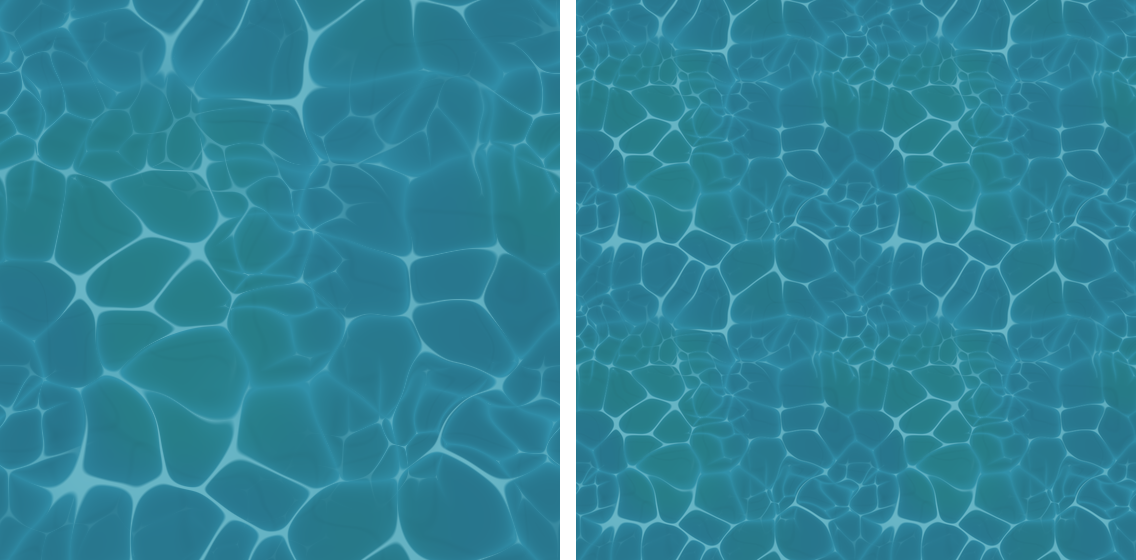
Left: one tile. Right: repeated 2 by 2.
A three.js fragment shader for this texture:

```glsl
varying vec2 vUv;

const vec3 DEEP_BLUE = vec3(0.155, 0.463, 0.553);
const vec3 DEEP_GREEN = vec3(0.150, 0.487, 0.527);
const vec3 GLOW_CYAN = vec3(0.205, 0.600, 0.710);
const vec3 LIGHT_CYAN = vec3(0.430, 0.725, 0.785);

// Sine-free hash: two values in 0..1 per lattice cell
vec2 hash2(vec2 cell, float seed) {
  vec3 p = fract(vec3(cell.xyx + seed) * vec3(0.1031, 0.1030, 0.0973));
  p += dot(p, p.yzx + 33.33);
  return fract((p.xx + p.yz) * p.zy);
}

// Two channels of value noise, wrapping after a whole number of cells
vec2 noise2(vec2 uv, float period, float seed) {
  vec2 p = uv * period;
  vec2 cell = floor(p);
  vec2 f = p - cell;
  f = f * f * f * (f * (f * 6.0 - 15.0) + 10.0);
  vec2 a = hash2(mod(cell, period), seed);
  vec2 b = hash2(mod(cell + vec2(1.0, 0.0), period), seed);
  vec2 c = hash2(mod(cell + vec2(0.0, 1.0), period), seed);
  vec2 d = hash2(mod(cell + vec2(1.0), period), seed);
  return mix(mix(a, b, f.x), mix(c, d, f.x), f.y);
}

// Soft Voronoi margin: zero on cell walls, negative where walls meet
float cellMargin(vec2 uv, float period, float seed, float sharpness) {
  vec2 p = uv * period;
  vec2 cell = floor(p);
  float total = 0.0;
  float best = 0.0;
  for (int y = -1; y <= 1; y++) {
    for (int x = -1; x <= 1; x++) {
      vec2 neighbour = cell + vec2(float(x), float(y));
      vec2 jitter = 0.1 + 0.8 * hash2(mod(neighbour, period), seed);
      float weight = exp(-sharpness * length(neighbour + jitter - p));
      total += weight;
      best = max(best, weight);
    }
  }
  return log(best / max(total - best, 1e-9)) / sharpness;
}

// Filament of light whose half width may be negative, leaving only the knots
float filament(float margin, float halfWidth, float softness) {
  return 1.0 - smoothstep(halfWidth - softness, halfWidth + softness, margin);
}

// Thin curve where a noise field crosses a level
float contour(float field, float level, float width) {
  return 1.0 - smoothstep(0.0, width, abs(field - level));
}

void main() {
  // Refraction bends the cell walls
  vec2 bend = 0.075 * (noise2(vUv, 5.0, 3.0) - 0.5)
            + 0.030 * (noise2(vUv, 11.0, 17.0) - 0.5);
  vec2 sharpUv = vUv + bend;
  vec2 glowUv = vUv + bend * 0.85;

  // Slow variation of strength, width and tint
  vec2 strength = noise2(vUv, 6.0, 41.0);
  vec2 patches = noise2(vUv, 4.0, 59.0);
  vec2 tint = noise2(vUv, 3.0, 73.0);

  // Main net: crisp filaments over a wide, slightly displaced glow
  float wall = cellMargin(sharpUv, 7.0, 5.0, 12.0);
  float haze = cellMargin(glowUv, 7.0, 5.0, 9.0);
  float core = filament(wall, mix(-0.075, 0.045, strength.x), 0.026);
  float glow = exp(-max(haze + 0.04, 0.0) * mix(11.0, 5.5, strength.y));
  glow *= mix(0.55, 1.0, patches.y);

  // Finer loops gathered in a few patches
  float cluster = smoothstep(0.55, 0.85, patches.x);
  float fineWall = cellMargin(sharpUv + bend * 0.5, 12.0, 23.0, 11.0);
  core = max(core, cluster * filament(fineWall, mix(-0.08, 0.03, strength.y), 0.035));
  glow = max(glow, cluster * 0.75 * exp(-max(fineWall, 0.0) * 7.0));

  // Water body with faint dark ripples
  vec3 color = mix(DEEP_BLUE, DEEP_GREEN, smoothstep(0.3, 0.8, tint.x));
  vec2 ripple = noise2(vUv + bend * 1.5, 8.0, 91.0);
  float dark = contour(ripple.x, 0.45, 0.05) + contour(ripple.y, 0.6, 0.04);
  color *= 1.0 - 0.022 * dark + 0.03 * (tint.y - 0.5);

  // Light on top
  color = mix(color, GLOW_CYAN, clamp(glow, 0.0, 1.0) * 0.85);
  color = mix(color, LIGHT_CYAN, core * mix(0.5, 0.95, strength.x));
  gl_FragColor = vec4(color, 1.0);
}
```
